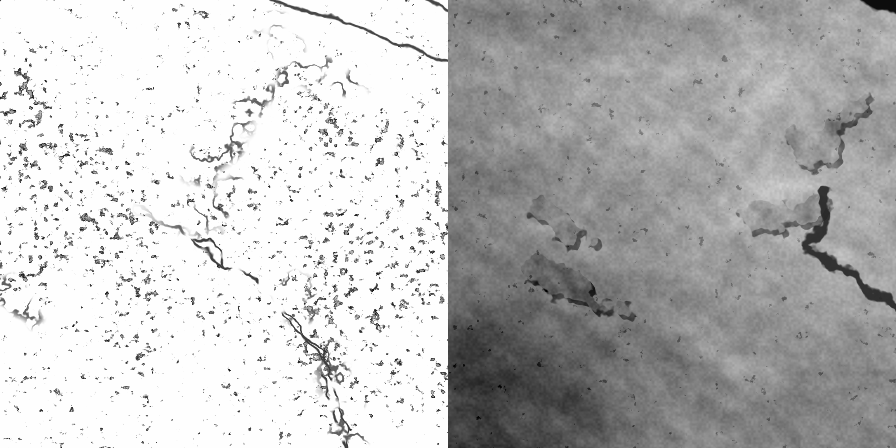
A Shadertoy shader for this texture:

```glsl
// Weathered rock: sparse ink edge tracing on the left, grey stone surface on the right.

float hash(vec2 p) {
    vec3 h = fract(vec3(p.xyx) * 0.1031);
    h += dot(h, h.yzx + 33.33);
    return fract((h.x + h.y) * h.z);
}

float noise(vec2 p) {
    vec2 cell = floor(p), f = fract(p);
    f = f * f * (3.0 - 2.0 * f);
    return mix(mix(hash(cell), hash(cell + vec2(1, 0)), f.x),
               mix(hash(cell + vec2(0, 1)), hash(cell + vec2(1, 1)), f.x), f.y);
}

float fbm(vec2 p) {
    float sum = 0.0, amp = 0.533;
    for (int i = 0; i < 4; i++) {
        sum += amp * noise(p);
        p = mat2(1.6, 1.2, -1.2, 1.6) * p + 17.3;
        amp *= 0.5;
    }
    return sum;
}

float segment(vec2 p, vec2 a, vec2 b) {
    vec2 pa = p - a, ba = b - a;
    return length(pa - ba * clamp(dot(pa, ba) / dot(ba, ba), 0.0, 1.0));
}

vec2 jitter(vec2 p, float scale) {
    return vec2(fbm(p * scale), fbm(p * scale + 41.7)) - 0.5;
}

// Zones of tangled contour strokes, each from xy to zw
const vec4 TANGLES[7] = vec4[7](
    vec4(0.59, 0.78, 0.45, 0.62), vec4(0.51, 0.57, 0.45, 0.49),
    vec4(0.65, 0.83, 0.79, 0.82), vec4(0.62, 0.93, 0.64, 0.90),
    vec4(0.65, 0.37, 0.67, 0.30), vec4(0.01, 0.36, 0.09, 0.29),
    vec4(0.74, 0.20, 0.78, 0.04));

float edgeTracing(vec2 p) {
    // Fine specks, densest in a broad middle band
    float band = smoothstep(0.02, 0.4, p.y + 0.2 * p.x) * (1.0 - 0.6 * smoothstep(0.55, 0.95, p.y));
    float level = 0.81 - 0.10 * band - 0.32 * (fbm(p * 7.0 + 3.0) - 0.5);
    float grain = fbm(p * vec2(88.0, 96.0));
    float ink = smoothstep(level - 0.05, level + 0.07, grain);
    ink *= 1.0 - 0.5 * smoothstep(level + 0.07, level + 0.15, grain);
    ink *= 0.45 + 0.5 * noise(p * 150.0 + 9.0);

    // Wiggly outlines inside the tangle zones
    float zone = 1.0;
    for (int i = 0; i < 7; i++)
        zone = min(zone, segment(p, TANGLES[i].xy, TANGLES[i].zw));
    float contour = abs(fbm(p * 24.0 + 5.0) - 0.5);
    float tangle = 1.0 - smoothstep(0.015, 0.06, contour);
    tangle *= 1.0 - smoothstep(0.012, 0.04, zone + 0.05 * (noise(p * 30.0) - 0.5));
    ink = max(ink, 0.62 * tangle);

    // Long broken diagonal crack and the ridge line near the top
    vec2 w = p + 0.055 * jitter(p, 19.0);
    float crack = segment(w, vec2(0.31, 0.53), vec2(0.46, 0.45));
    crack = min(crack, segment(w, vec2(0.46, 0.45), vec2(0.63, 0.32)));
    crack = min(crack, segment(w, vec2(0.63, 0.32), vec2(0.73, 0.17)));
    crack = min(crack, segment(w, vec2(0.73, 0.17), vec2(0.77, -0.02)));
    float strand = abs(crack - 0.011 * smoothstep(0.45, 0.75, fbm(p * 11.0)));
    float broken = smoothstep(0.25, 0.5, noise(p * 42.0)) * smoothstep(0.28, 0.45, p.x);
    ink = max(ink, 0.75 * broken * (1.0 - smoothstep(0.001, 0.0045, strand)));

    w = p + 0.025 * jitter(p, 22.0);
    float ridge = segment(w, vec2(0.58, 1.01), vec2(0.77, 0.95));
    ridge = min(ridge, segment(w, vec2(0.77, 0.95), vec2(1.03, 0.85)));
    ridge = min(ridge, segment(w, vec2(0.93, 1.01), vec2(1.02, 0.97)));
    ink = max(ink, 0.72 * (1.0 - smoothstep(0.001, 0.0045, ridge)));
    return 0.995 - ink;
}

// Ragged hollows where the surface has flaked away
float hollow(vec2 p) {
    float d = segment(p, vec2(0.20, 0.53), vec2(0.27, 0.46));
    d = min(d, segment(p, vec2(0.21, 0.39), vec2(0.39, 0.32)));
    d = min(d, segment(p, vec2(0.79, 0.66), vec2(0.92, 0.78)));
    d = min(d, segment(p, vec2(0.70, 0.52), vec2(0.81, 0.52)));
    d += 0.14 * (fbm(p * 17.0 + 2.0) - 0.5);
    return 1.0 - smoothstep(0.024, 0.031, d);
}

float stone(vec2 p) {
    // Broad light and shade
    float tone = 0.57 + 0.24 * (fbm(p * 3.0 + 8.0) - 0.5);
    tone += 0.11 * exp(-12.0 * dot(p - vec2(0.74, 0.64), p - vec2(0.74, 0.64)));
    tone += 0.05 * smoothstep(0.6, 1.0, p.y);
    tone -= 0.38 * exp(-dot(p * p, vec2(8.0, 9.0)));
    tone -= 0.06 * (1.0 - smoothstep(0.0, 0.4, p.y));

    // Diagonal relief, fine grain and dark pits
    vec2 s = mat2(0.8, 0.6, -0.6, 0.8) * p * vec2(1.0, 1.3);
    tone += 0.26 * (fbm(s * 8.0) - fbm(s * 8.0 + vec2(0.22, -0.3)));
    tone += 0.12 * (fbm(s * 38.0) - 0.5) + 0.07 * (noise(p * 190.0) - 0.5);
    tone -= 0.2 * smoothstep(0.74, 0.84, fbm(p * 60.0 + 4.0));

    // Hollows with shadowed lower rims
    float inside = hollow(p);
    float rim = inside * (1.0 - hollow(p + vec2(0.009, -0.011)));
    tone -= inside * (0.09 + 0.3 * (fbm(p * 35.0) - 0.5)) + 0.2 * rim;

    // Deep black fissure and dark top corner
    vec2 w = p + 0.07 * jitter(p, 18.0);
    float gap = segment(w, vec2(0.84, 0.56), vec2(0.815, 0.45));
    gap = min(gap, segment(w, vec2(0.815, 0.45), vec2(0.93, 0.35)));
    gap = min(gap, segment(w, vec2(0.93, 0.35), vec2(1.03, 0.29)));
    float fissure = 1.0 - smoothstep(0.005, 0.012, gap - 0.018 * (fbm(p * 26.0) - 0.4));
    tone = mix(tone, 0.14, 0.9 * fissure);
    float corner = smoothstep(0.0, 0.012, w.y - 1.0 + 0.38 * (w.x - 0.91));
    return mix(tone, 0.05, corner);
}

void mainImage(out vec4 fragColor, in vec2 fragCoord) {
    vec2 p = fragCoord / iResolution.xy * vec2(2.0, 1.0);
    float side = clamp((p.x - 1.0) * iResolution.x * 0.5 + 0.5, 0.0, 1.0);
    float grey = mix(edgeTracing(p), stone(p - vec2(1.0, 0.0)), side);
    fragColor = vec4(vec3(clamp(grey, 0.0, 1.0)), 1.0);
}
```
